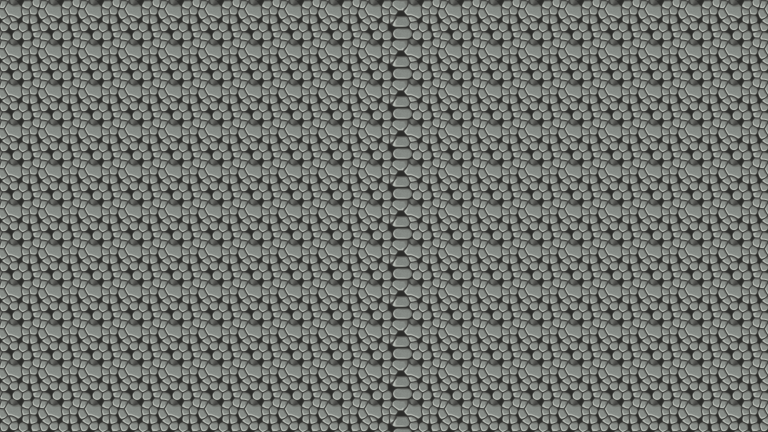
This texture is drawn by a Shadertoy shader. Its source:

```glsl
// Grey cobblestone paving: a repeating tile of rounded stones with one column of wide slabs.

vec2 hash2(vec2 c) {
    return fract(sin(vec2(dot(c, vec2(127.1, 311.7)), dot(c, vec2(269.5, 183.3)))) * 4375.8);
}

// Distance to a capsule centred on the origin
float capsule(vec2 q, vec2 axis, float halfLength, float radius) {
    return length(q - axis * clamp(dot(q, axis), -halfLength, halfLength)) - radius;
}

// Keeps the two nearest stones; nearest = (distance, second distance, offset from centre)
void addStone(float d, vec2 offset, vec2 id, inout vec4 nearest, inout vec2 nearestId) {
    if (d < nearest.x) {
        nearest = vec4(d, nearest.x, offset);
        nearestId = id;
    } else {
        nearest.y = min(nearest.y, d);
    }
}

// p is in tiles, y pointing down; blur is the edge softness in tiles
vec3 paving(vec2 p, float blur) {
    const vec2 grid = vec2(4.0, 5.0);
    const float seamX = 10.04;
    vec4 nearest = vec4(9.0, 9.0, 0.0, 0.0);
    vec2 stoneId = vec2(0.0);

    // Jittered stones, wrapped so that every tile is alike
    for (int j = -2; j <= 2; j++)
    for (int i = -2; i <= 2; i++) {
        vec2 cell = floor(p * grid) + vec2(i, j);
        vec2 id = mod(cell, grid);
        vec2 rnd = hash2(id + 3.0);
        vec2 seed = (cell + 0.5 + 0.62 * (rnd - 0.5)) / grid;
        float angle = 6.28 * rnd.x;
        float halfLength = 0.035 * rnd.y;
        float radius = 0.0;
        if (id == vec2(1.0)) {  // the one large stone
            seed = floor(cell / grid) + vec2(0.33, 0.25);
            angle = 0.7;
            halfLength = 0.06;
            radius = 0.085;
        }
        if (abs(seed.x - seamX) < 0.2) continue;
        vec2 q = p - seed;
        addStone(capsule(q, vec2(cos(angle), sin(angle)), halfLength, radius), q, id, nearest, stoneId);
    }

    // Wide slabs stacked along the seam
    for (int k = -1; k <= 1; k++) {
        float row = floor(p.y * 3.0) + float(k);
        vec2 id = vec2(20.0, mod(row, 3.0));
        vec2 rnd = hash2(id) - 0.5;
        vec2 q = p - vec2(seamX + 0.06 * rnd.x, (row + 0.5 + 0.3 * rnd.y) / 3.0);
        addStone(capsule(q, vec2(1.0, 0.0), 0.11, 0.015), q, id, nearest, stoneId);
    }

    // Height above the stone outline, with rounded corners
    float inside = min(0.5 * (nearest.y - nearest.x), 0.122 - nearest.x) - 0.014;
    vec2 outward = normalize(nearest.zw + 1e-4);
    float lit = dot(outward, normalize(vec2(-0.5, 0.8)));

    // Stone face: tone per stone and fine layered-sine grain
    float tone = 0.04 * (hash2(stoneId + 7.0).x - 0.5);
    vec2 local = fract(p) * 6.2832;
    float grain = sin(local.x * 7.0 + 2.0 * sin(local.y * 4.0)) * sin(local.y * 9.0 + 2.0 * sin(local.x * 5.0));
    vec3 face = vec3(0.53, 0.55, 0.53) + tone + 0.018 * grain;

    // Pale rim on the lower left, shade on the upper right
    float rim = 1.0 - smoothstep(0.015, 0.04, inside);
    face = mix(face, vec3(0.72, 0.74, 0.71), rim * smoothstep(-0.2, 0.7, lit));
    face = mix(face, vec3(0.44, 0.45, 0.43), rim * smoothstep(0.1, 0.8, -lit));

    // Dark joints, deepest in the pockets between stones
    vec3 joint = mix(vec3(0.30, 0.30, 0.29), vec3(0.17, 0.17, 0.16), smoothstep(0.0, 0.03, -inside));
    return mix(joint, face, smoothstep(-blur, blur, inside));
}

void mainImage(out vec4 fragColor, in vec2 fragCoord) {
    float pixel = 19.2 / iResolution.x;  // 19.2 tiles across, 10.8 down
    vec3 color = vec3(0.0);
    for (int s = 0; s < 4; s++) {
        vec2 at = fragCoord + 0.5 * vec2(s % 2, s / 2) - 0.25;
        color += paving(vec2(at.x, iResolution.y - at.y) * pixel, 0.3 * pixel);
    }
    fragColor = vec4(color / 4.0, 1.0);
}
```
